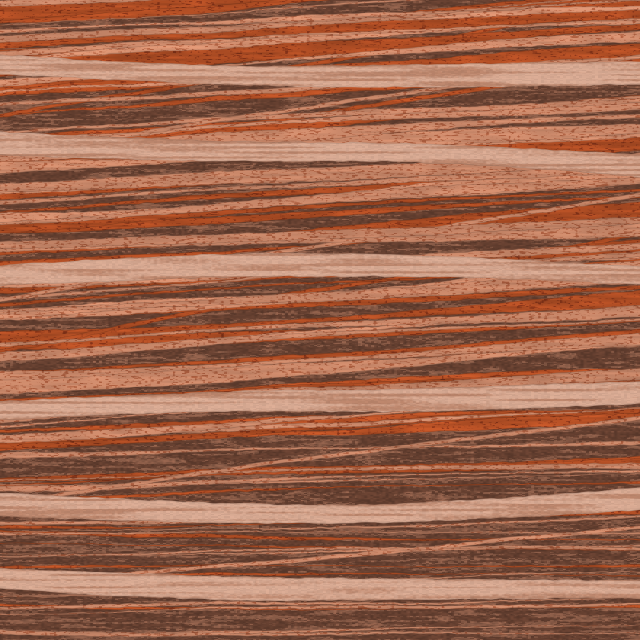
A WebGL 1 fragment shader for this texture:

```glsl
precision highp float;
// Woven strands: rust and salmon threads over brown fibre, crossed by pale ribbons.
uniform vec2 u_resolution;

float hash(vec2 p) {
  return fract(sin(dot(p, vec2(127.1, 311.7))) * 43758.545);
}

float noise(vec2 p) {
  vec2 i = floor(p), f = fract(p);
  f = f * f * (3.0 - 2.0 * f);
  return mix(mix(hash(i), hash(i + vec2(1, 0)), f.x),
             mix(hash(i + vec2(0, 1)), hash(i + vec2(1, 1)), f.x), f.y);
}

// Height of the centre line of a ribbon, which bends towards both ends.
float ribbonHeight(float i, float x) {
  float t = i - 2.5;
  float leftBend = 0.022 * sin(i * 1.5 + 0.9) * pow(max(0.0, 1.0 - x / 0.45), 1.5);
  float rightBend = 0.025 * sin(i * 1.3) * pow(max(0.0, (x - 0.55) / 0.45), 1.5);
  return 0.48 + 0.16 * t + 0.045 * sin(1.25 * t) + leftBend + rightBend;
}

void main() {
  vec2 uv = gl_FragCoord.xy / u_resolution;
  float soft = 0.7 / u_resolution.y;

  // Fine grain shared by every material
  float speck = noise(uv * vec2(210.0, 430.0));
  float fleck = hash(floor(uv * vec2(200.0, 512.0)));
  float streak = noise(uv * vec2(26.0, 300.0) + 7.0);
  float stripe = noise(uv * vec2(7.0, 256.0) + 31.0);

  // Brown fibre
  vec3 color = mix(vec3(0.39, 0.245, 0.185), vec3(0.54, 0.36, 0.28),
                   smoothstep(0.48, 0.72, streak * 0.7 + fleck * 0.3));
  color *= 0.86 + 0.28 * speck;

  vec3 rust = mix(vec3(0.68, 0.30, 0.14), vec3(0.50, 0.19, 0.09),
                  smoothstep(0.55, 0.9, speck * 0.6 + fleck * 0.4));
  rust *= 0.9 + 0.25 * streak;
  vec3 salmon = mix(vec3(0.80, 0.54, 0.42), vec3(0.66, 0.36, 0.24),
                    smoothstep(0.5, 0.85, speck * 0.6 + fleck * 0.4));
  salmon *= 0.92 + 0.16 * streak;

  // Threads: rust first, salmon above
  vec2 p = uv;
  p.y += 0.004 * (noise(uv * vec2(9.0, 14.0)) - 0.5)
       + 0.0022 * (noise(uv * vec2(70.0, 180.0)) - 0.5);
  for (int n = 0; n < 106; n++) {
    float i = float(n);
    bool isRust = n < 44;
    float order = isRust ? i / 44.0 : (i - 44.0) / 62.0;
    float a = hash(vec2(i, 1.7)), b = hash(vec2(i, 5.3)), c = hash(vec2(i, 9.1));
    float base = order * 1.08 - 0.04 + 0.045 * (a - 0.5);
    float slope = 0.055 * smoothstep(0.12, 0.4, base) + 0.04 * (b - 0.5);
    if (c > 0.95) slope += 0.11;
    float d = p.y - base - slope * (p.x - 0.5);
    if (abs(d) > 0.04) continue;
    d -= 0.003 * sin(p.x * (3.0 + 4.0 * b) + i);

    float halfWidth = mix(0.0019, 0.0068, smoothstep(0.15, 0.45, base)) * (0.4 + 1.2 * c);
    halfWidth *= 0.8 + 0.5 * sin(p.x * (2.0 + 5.0 * a) + i * 2.4);
    float top = smoothstep(0.82, 1.0, base);
    halfWidth *= isRust ? 1.0 + 1.2 * top : 1.0 - 0.45 * top;
    if (c > 0.95) halfWidth = 0.0032;

    float inside = halfWidth - abs(d);
    vec3 thread = isRust ? rust : salmon;
    thread *= mix(0.82, 1.0, smoothstep(0.0, 0.002, inside));
    thread *= 0.95 + 0.1 * a;
    color = mix(color, thread, smoothstep(-soft, soft, inside));
  }

  // Pale ribbons with long parallel fibres
  vec3 pale = mix(vec3(0.73, 0.52, 0.42), vec3(0.84, 0.66, 0.57),
                  smoothstep(0.2, 0.6, stripe * 0.8 + speck * 0.2));
  pale *= 0.96 + 0.08 * fleck;
  float wobble = 0.0025 * (noise(uv * vec2(60.0, 90.0)) - 0.5);
  for (int n = 0; n < 6; n++) {
    float i = float(n);
    float d = uv.y - ribbonHeight(i, uv.x) + wobble;
    float inside = 0.0165 + 0.002 * sin(uv.x * 5.0 + i * 2.0) - abs(d);
    vec3 ribbon = pale * mix(0.9, 1.0, smoothstep(0.0, 0.003, inside));
    color = mix(color, ribbon, smoothstep(-soft, soft, inside));
  }

  gl_FragColor = vec4(color, 1.0);
}
```
